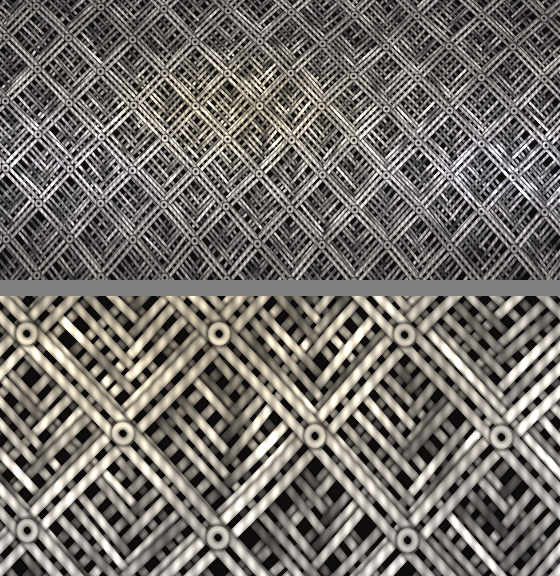
Top: the whole. Bottom: its middle third, enlarged.
This texture is drawn by a Shadertoy shader. Its source:

```glsl
// Rolled chain-link mesh: a front lattice of doubled diagonal strands lies over
// several offset, slightly skewed layers of the same lattice in a dark roll.
// Strands are distance bands in lattice space, lit by a broad sheen and hot spots.

vec2 gradient(vec2 cell) {
    float h = fract(sin(dot(cell, vec2(127.1, 311.7))) * 43758.5);
    return vec2(cos(6.2832 * h), sin(6.2832 * h));
}

float gradientNoise(vec2 p) {
    vec2 i = floor(p), f = p - i, s = f * f * (3.0 - 2.0 * f);
    vec2 e = vec2(0.0, 1.0);
    float low = mix(dot(gradient(i), f), dot(gradient(i + e.yx), f - e.yx), s.x);
    float high = mix(dot(gradient(i + e), f - e), dot(gradient(i + 1.0), f - 1.0), s.x);
    return mix(low, high, s.y);
}

float glow(vec2 p, vec2 center, vec2 size) {
    vec2 d = (p - center) / size;
    return exp(-dot(d, d));
}

// Lay one rounded, finely twisted strand with a contact shadow over the colour
void strand(inout vec3 color, float d, float along, float halfWidth, float aa, vec3 tint) {
    float s = abs(d);
    color *= mix(0.5, 1.0, smoothstep(halfWidth, halfWidth + 0.035, s));
    float roundness = 1.0 - 0.4 * min(s * s / (halfWidth * halfWidth), 1.0);
    float twist = 0.88 + 0.12 * sin(along * 50.0 + d * 40.0);
    float cover = 1.0 - smoothstep(halfWidth - 0.5 * aa, halfWidth + 0.5 * aa, s);
    color = mix(color, tint * roundness * twist, cover);
}

void mainImage(out vec4 fragColor, in vec2 fragCoord) {
    vec2 p = fragCoord / iResolution.y;
    float aa = 5.0 / iResolution.y;

    // Lattice coordinates: rows tighten toward the top as the roll curves away
    float down = 1.0 - p.y - 0.02 * (p.x - 0.8) + 0.012 * gradientNoise(p * 2.5);
    float row = -0.37 + 9.28 * down - 0.91 * down * down;
    float column = (p.x - 0.8125) / 0.2266 + 0.05 * gradientNoise(p * 3.0 + 20.0);
    vec2 q = vec2(column + 0.5 * row, column - 0.5 * row);

    // Sheen across the middle, with warm, cool and neutral hot spots
    float warm = glow(p, vec2(0.85, 0.62), vec2(0.42, 0.2));
    float cool = glow(p, vec2(1.88, 0.39), vec2(0.4, 0.18));
    float left = glow(p, vec2(0.2, 0.42), vec2(0.38, 0.18));
    float band = exp(-pow((p.y - 0.47) / 0.3, 2.0));
    float glint = smoothstep(0.0, 0.3, gradientNoise(q * vec2(4.0, 7.0)));
    float light = 0.88 + 0.2 * band + 0.08 * (warm + left + cool);
    light += glint * (0.6 * cool + 0.35 * left + 0.25 * warm);
    vec3 metal = vec3(1.0, 0.985, 0.97) * light;
    metal *= mix(vec3(1.0), vec3(1.04, 1.0, 0.88), warm);
    metal *= mix(vec3(1.0), vec3(0.98, 0.98, 1.06), max(cool, 0.6 * left));

    // Buried layers, deepest first, stepping across the cell and unevenly worn
    vec3 color = vec3(0.04, 0.033, 0.033);
    for (int i = 7; i >= 1; i--) {
        float depth = float(i);
        vec2 drift = vec2(gradientNoise(p * 2.3 + depth * 7.3),
                          gradientNoise(p * 2.3 + depth * 13.7 + 40.0));
        vec2 r = q + depth * (vec2(0.12, -0.127) + 0.004 * q.yx) + 0.12 * drift;
        vec2 id = floor(r + 0.5), d = r - id;
        vec2 wear = vec2(gradientNoise(vec2(id.x * 3.71 + depth * 1.3, r.y * 2.3)),
                         gradientNoise(vec2(r.x * 2.3, id.y * 3.37 + depth * 2.6)));
        vec2 shade = (0.92 - 0.05 * depth) * max(0.9 + 1.1 * wear, 0.1);
        strand(color, d.x, r.y, 0.034, aa, metal * shade.x);
        strand(color, d.y, r.x, 0.032, aa, metal * shade.y);
    }

    // Front lattice: a pair of strands along each diagonal
    vec2 id = floor(q + 0.5), d = q - id;
    vec2 tone = 0.88 + 0.4 * vec2(gradientNoise(vec2(id.x * 2.73, q.y * 1.3)),
                                  gradientNoise(vec2(q.x * 1.3, id.y * 2.39)));
    for (float side = -1.0; side < 2.0; side += 2.0) {
        strand(color, d.x + 0.06 * side, q.y, 0.037, aa, metal * tone.x);
    }
    for (float side = -1.0; side < 2.0; side += 2.0) {
        strand(color, d.y + 0.057 * side, q.x, 0.036, aa, metal * tone.y * 0.92);
    }

    // Small hooked crossing at every lattice node
    strand(color, length(d) - 0.055, 0.0, 0.028, aa, metal * 0.8);

    // Darkened corners and a faint floor of reflected light
    vec2 c = fragCoord / iResolution.xy - 0.5;
    color *= 1.0 - 0.45 * dot(c, c);
    fragColor = vec4(min(color + vec3(0.025, 0.02, 0.02), 1.0), 1.0);
}
```
